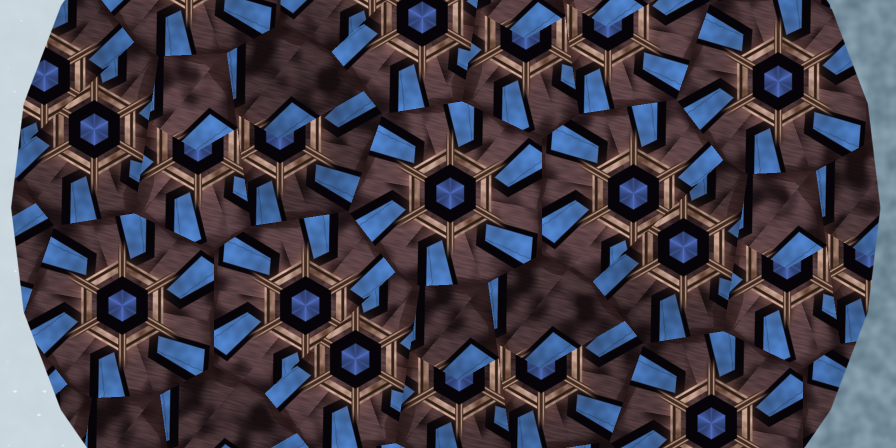
Write a Shadertoy shader that draws this pattern.

```glsl
#define ORIGIN vec2(1.005, 0.568)
#define LATTICE mat2(0.732, 0.250, 0.583, -0.513)
#define DISC_CENTER vec2(0.995, 0.536)
#define DISC_RADIUS 0.970
#define DISC_SIDES 26.0
#define HUB 0.031
#define FRAME 0.057
#define RING 0.089
#define PANE_DISTANCE 0.170
#define PANE_SIZE vec2(0.056, 0.025)
#define SAMPLES 2

const float SECTOR = 1.0471976;
const vec3 INK = vec3(0.025, 0.015, 0.03);
const vec3 DARK = vec3(0.10, 0.06, 0.07);
const vec3 MAUVE = vec3(0.31, 0.225, 0.235);
const vec3 BLUE = vec3(0.25, 0.41, 0.64);
const vec3 CREAM = vec3(0.78, 0.64, 0.57);
const vec3 COPPER = vec3(0.45, 0.29, 0.21);

// Rosette positions inside one lattice cell; the last two are broken
const vec2 SITES[5] = vec2[5](vec2(0.0), vec2(-0.0625, 0.393),
    vec2(0.409, 0.0), vec2(0.352, 0.383), vec2(0.169, 0.357));

vec2 gradientAt(vec2 cell) {
    float angle = 6.2831853 * fract(sin(dot(cell, vec2(127.1, 311.7))) * 43758.5);
    return vec2(cos(angle), sin(angle));
}

float noise(vec2 p) {
    vec2 i = floor(p), f = fract(p);
    vec2 u = f * f * f * (f * (f * 6.0 - 15.0) + 10.0);
    vec2 e = vec2(0.0, 1.0);
    return mix(mix(dot(gradientAt(i), f), dot(gradientAt(i + e.yx), f - e.yx), u.x),
               mix(dot(gradientAt(i + e.xy), f - e.xy), dot(gradientAt(i + 1.0), f - 1.0), u.x), u.y);
}

vec2 rotate(vec2 p, float angle) {
    float c = cos(angle), s = sin(angle);
    return vec2(c * p.x - s * p.y, s * p.x + c * p.y);
}

float fill(float d) {
    float soft = 0.7 / iResolution.y;
    return 1.0 - smoothstep(-soft, soft, d);
}

float taperedBox(vec2 p, vec2 size) {
    p.x += 0.35 * p.y;
    return max(abs(p.x) - size.x, abs(p.y) - size.y - 0.13 * p.x);
}

vec3 rosette(vec2 q, float seam, float tint) {
    float angle = atan(q.y, q.x), radius = length(q);
    float hex = max(abs(q.x), 0.5 * abs(q.x) + 0.866 * abs(q.y));

    // Draped panels, one per sector
    float turn = 0.35 + SECTOR * round((angle - 0.35) / SECTOR);
    vec2 w = rotate(q, -turn);
    float fold = noise(w * vec2(13.0, 17.0) + 4.7) + 0.5 * noise(q * 24.0 + tint * 9.0);
    float light = smoothstep(-0.38, 0.42, fold + 1.6 * abs(w.y) - 0.04);
    light *= 0.65 + 0.35 * smoothstep(0.0, 0.045, seam);
    vec3 col = mix(DARK, MAUVE, light);
    float streaks = noise(rotate(q, 0.25) * vec2(28.0, 230.0));
    col *= 1.0 + 0.3 * streaks + 0.16 * tint;
    float shard = fill(seam - 0.025 - 0.05 * noise(w * 12.0));
    col = mix(col, vec3(0.12, 0.055, 0.05), 0.45 * shard);

    // Tilted blue panes with heavy black borders
    vec2 pane = rotate(w - vec2(PANE_DISTANCE, 0.0), -0.28);
    col = mix(col, INK, fill(taperedBox(pane + vec2(0.003, 0.005), PANE_SIZE + vec2(0.016, 0.015))));
    vec3 glass = BLUE * (1.0 + 2.2 * pane.x + 0.2 * noise(pane * 45.0) + 0.1 * tint);
    glass *= 1.0 - 0.25 * fill(abs(pane.y + 0.014 + 0.003 * noise(pane * 90.0)) - 0.001);
    col = mix(col, glass, fill(taperedBox(pane, PANE_SIZE)));

    // Glowing hexagonal ring and its spokes
    float corner = mod(angle, SECTOR) - 0.5 * SECTOR;
    float across = abs(radius * sin(corner));
    col += COPPER * 0.4 * exp(-70.0 * abs(hex - RING));
    float shine = 0.5 + 0.5 * sin(angle * 3.0 + 1.0) + noise(q * 60.0);
    vec3 panel = mix(COPPER * 0.7, CREAM, clamp(0.35 + 0.6 * shine, 0.0, 1.0));
    col = mix(col, panel, fill(abs(hex - 0.076) - 0.008));
    col = mix(col, COPPER * 0.4, fill(abs(hex - 0.083) - 0.003));
    col = mix(col, CREAM * (0.7 + 0.3 * shine), fill(abs(hex - RING) - 0.0025));
    float reach = 1.0 - smoothstep(0.105, 0.15, radius);
    col = mix(col, COPPER * 0.55, reach * fill(across - 0.009));
    col = mix(col, CREAM * 0.9, reach * fill(abs(across - 0.005) - 0.0016));

    // Black frame and faceted hub
    col = mix(col, INK, fill(hex - FRAME));
    float facet = 0.8 + 0.16 * sin(angle * 3.0) + 0.3 * exp(-across * 450.0);
    return mix(col, vec3(0.25, 0.34, 0.60) * facet, fill(hex - HUB));
}

vec3 mosaic(vec2 p) {
    // Nearest rosette owns the point; cuts between owners form the seams
    float nearest = 9.0, second = 9.0, tint = 0.0;
    vec2 q = vec2(0.0);
    bool broken = false;
    for (int i = 0; i < 5; i++) {
        vec2 cell = inverse(LATTICE) * (p - ORIGIN - SITES[i]);
        vec2 offset = LATTICE * (cell - round(cell));
        float d = length(offset);
        second = min(second, max(d, nearest));
        if (d < nearest) {
            nearest = d;
            q = offset;
            broken = i > 2;
            tint = gradientAt(round(cell) + float(i) * 7.0).x;
        }
    }
    // A shifted wedge interrupts the broken rosettes
    if (broken && q.y > 0.577 * abs(q.x) - 0.012) q += vec2(0.15, 0.04);
    return rosette(q, second - nearest, tint);
}

vec3 backdrop(vec2 p) {
    float mottling = noise(p * 18.0) + 0.6 * noise(p * 43.0);
    float side = smoothstep(0.7, 1.5, p.x);
    vec3 col = mix(vec3(0.79, 0.84, 0.87), vec3(0.46, 0.55, 0.61), side);
    col += mottling * mix(0.015, 0.13, side);
    return col + 0.1 * (1.0 - side) * smoothstep(0.45, 0.6, noise(p * 75.0));
}

vec3 scene(vec2 p) {
    vec2 d = p - DISC_CENTER;
    float side = 6.2831853 / DISC_SIDES;
    float bend = mod(atan(d.y, d.x), side) - 0.5 * side;
    float edge = length(d) * cos(bend) - DISC_RADIUS * cos(0.5 * side);
    return mix(backdrop(p), mosaic(p), fill(edge));
}

void mainImage(out vec4 fragColor, in vec2 fragCoord) {
    vec3 sum = vec3(0.0);
    for (int k = 0; k < SAMPLES * SAMPLES; k++) {
        vec2 jitter = (vec2(k % SAMPLES, k / SAMPLES) + 0.5) / float(SAMPLES) - 0.5;
        sum += scene((fragCoord + jitter) / iResolution.y);
    }
    fragColor = vec4(sum / float(SAMPLES * SAMPLES), 1.0);
}
```
